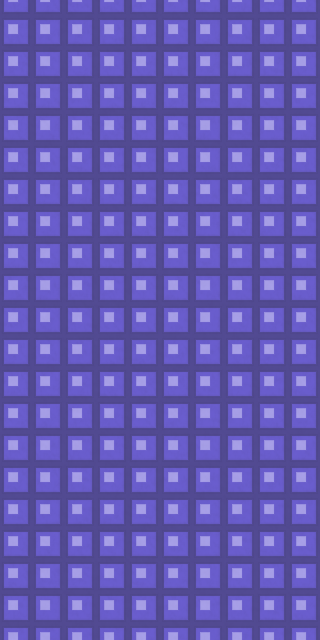
Write a WebGL 1 fragment shader that draws this pattern.

```glsl
precision highp float;
// Square violet tiles on a darker grid, ten to the canvas width, each with a
// pale square glint up and left of its centre. Built from repeated box
// distances, with a faint layered-sine grain over tiles and grout.

uniform vec2 u_resolution;

const float TILES_ACROSS = 10.0;
const float TILE_HALF = 0.375;
const float GLINT_HALF = 0.153;
const vec2 GLINT_CENTRE = vec2(-0.09, 0.09);

const vec3 GROUT = vec3(0.32, 0.29, 0.57);
const vec3 TILE = vec3(0.412, 0.363, 0.80);
const vec3 TILE_SHADE = vec3(0.395, 0.35, 0.75);
const vec3 GLINT = vec3(0.65, 0.62, 0.90);

// Signed distance to a square, measured along the axes.
float squareDistance(vec2 p, float halfSize) {
  vec2 d = abs(p) - halfSize;
  return max(d.x, d.y);
}

// 1 inside, 0 outside, blended over a band of the given width.
float coverage(float distance, float band) {
  return 1.0 - smoothstep(-0.5 * band, 0.5 * band, distance);
}

// Uneven grain in about -1..1 from rotated, warped sine waves.
float sineGrain(vec2 p) {
  float sum = 0.0;
  float weight = 0.5;
  for (int i = 0; i < 4; i++) {
    p = mat2(0.8, 0.6, -0.6, 0.8) * p * 1.7 + 1.3;
    sum += weight * sin(p.x + 1.5 * sin(p.y * 0.8)) * sin(p.y);
    weight *= 0.75;
  }
  return sum;
}

void main() {
  // One unit is one repeat; tile rows are centred on whole numbers.
  vec2 grid = gl_FragCoord.xy / u_resolution.x * TILES_ACROSS;
  vec2 cell = fract(grid + vec2(0.0, 0.5)) - 0.5;
  float pixel = TILES_ACROSS / u_resolution.x;
  float band = max(0.045, 1.2 * pixel);

  float tileDistance = squareDistance(cell, TILE_HALF);
  float glintDistance = squareDistance(cell - GLINT_CENTRE, GLINT_HALF);
  float grain = sineGrain(grid * 6.0);

  // Grout, with a thin shadow beside each tile.
  float shadow = exp(-pow((tileDistance - 0.035) / 0.025, 2.0));
  vec3 color = GROUT * (1.0 - 0.04 * shadow);

  // Tile face, slightly deeper along its lower and right rim.
  float rim = smoothstep(0.29, 0.37, max(cell.x, -cell.y));
  float shade = clamp(0.65 * rim + 0.25 * max(-grain, 0.0), 0.0, 1.0);
  vec3 face = mix(TILE, TILE_SHADE, shade);
  face = mix(face, GLINT, coverage(glintDistance, band));
  color = mix(color, face, coverage(tileDistance, band));

  color *= 1.0 + 0.012 * grain;
  gl_FragColor = vec4(color, 1.0);
}
```
